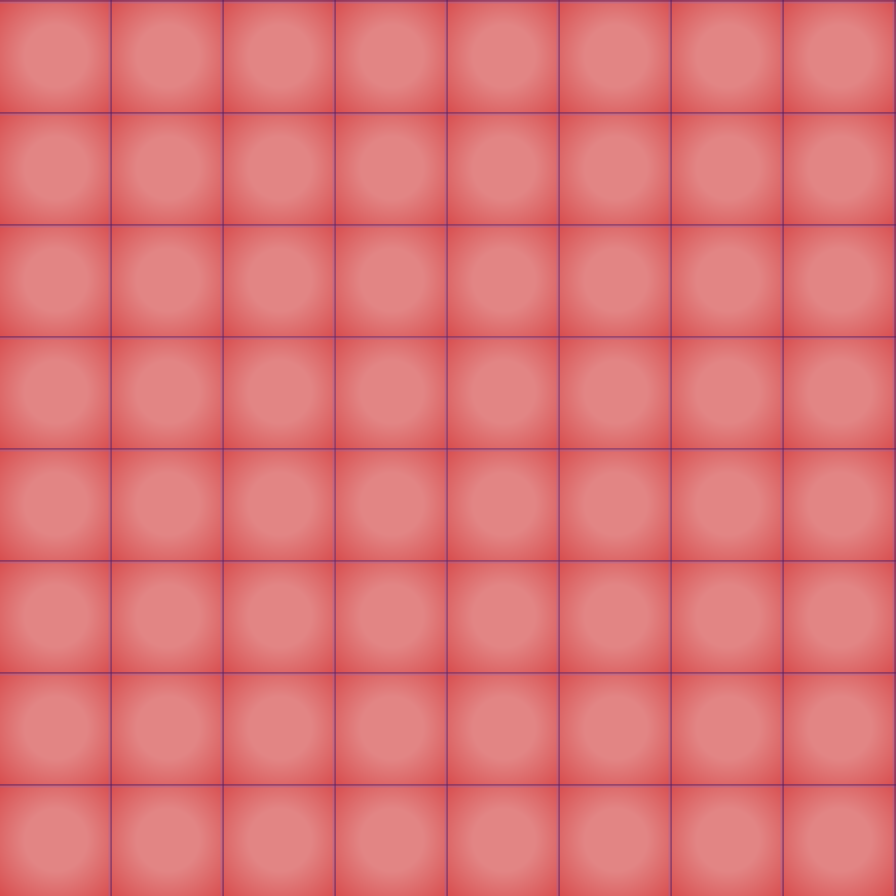
A Shadertoy shader for this pattern:

```glsl
const float CELLS = 8.0;
const float LINE_WIDTH = 1.0 / 64.0;   // fraction of one cell
const vec3 DISC_COLOR = vec3(0.886, 0.520, 0.518);
const vec3 CORNER_COLOR = vec3(0.848, 0.305, 0.308);
const vec3 CORE_INK = vec3(0.30, 0.10, 0.39);
const vec3 FRINGE_INK = vec3(0.46, 0.41, 0.81);
const float CORE_OPACITY = 0.48;
const float FRINGE_OPACITY = 0.25;

// Flat pale disc fading linearly towards the cell corners
vec3 tileColor(vec2 cell) {
    float radius = length(cell - 0.5);
    float fade = clamp((radius - 0.28) / (0.7071 - 0.28), 0.0, 1.0);
    return mix(DISC_COLOR, CORNER_COLOR, fade);
}

// Coverage of vertical (x) and horizontal (y) bands centred at the given inset
vec2 bandCoverage(vec2 grid, float inset, float width, float pixel) {
    vec2 offset = abs(fract(grid + inset + 0.5) - 0.5);
    return clamp((0.5 * width - offset) / pixel + 0.5, 0.0, 1.0);
}

// Translucent ink, so that crossings become darker
vec3 layInk(vec3 base, vec3 ink, vec2 coverage, float opacity) {
    base = mix(base, ink, coverage.x * opacity);
    return mix(base, ink, coverage.y * opacity);
}

void mainImage(out vec4 fragColor, in vec2 fragCoord) {
    vec2 uv = fragCoord / iResolution.xy;
    vec2 grid = uv * CELLS;
    float pixel = CELLS / min(iResolution.x, iResolution.y);

    // Thin core on the right and top of each cell, pale fringe inside it
    vec2 core = bandCoverage(grid, 0.5 * LINE_WIDTH, LINE_WIDTH, pixel);
    vec2 fringe = bandCoverage(grid, 1.5 * LINE_WIDTH, LINE_WIDTH, pixel);

    // Lines are slightly lighter near the middle of the canvas
    float glow = 0.05 * (1.0 - smoothstep(0.1, 0.6, length(uv - 0.5)));

    vec3 color = tileColor(fract(grid));
    color = layInk(color, FRINGE_INK, fringe, FRINGE_OPACITY);
    color = layInk(color, CORE_INK + glow, core, CORE_OPACITY);
    fragColor = vec4(color, 1.0);
}
```
